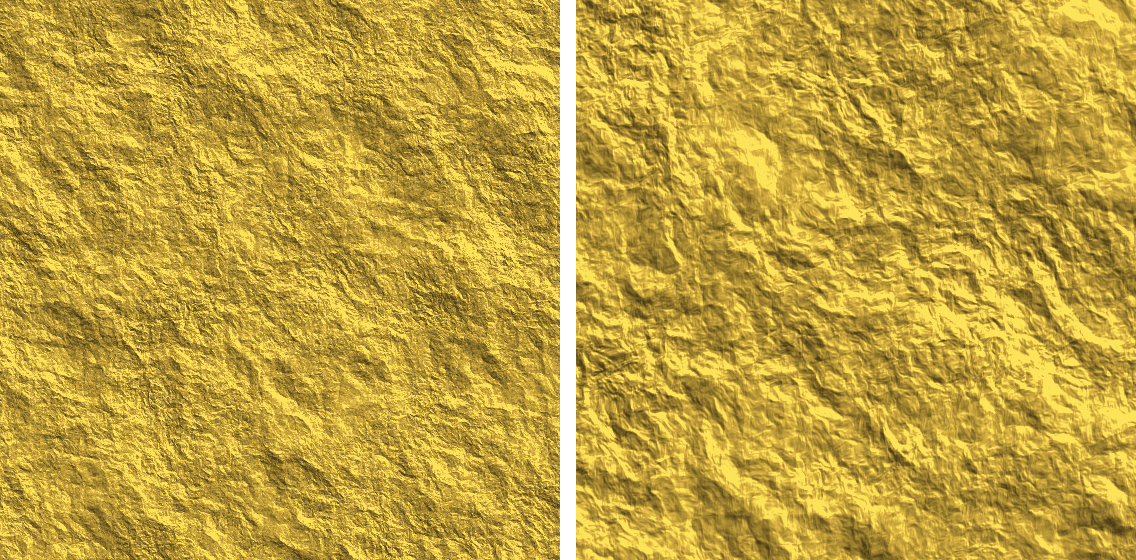
Left, the full canvas; right, a detail of the centre.
This texture is drawn by a Shadertoy shader. Its source:

```glsl
vec2 latticeGradient(vec2 cell) {
    vec3 q = fract(cell.xyx * vec3(0.1031, 0.1030, 0.0973));
    q += dot(q, q.yzx + 33.33);
    float angle = 6.2832 * fract((q.x + q.y) * q.z);
    return vec2(cos(angle), sin(angle));
}

float gradientNoise(vec2 p) {
    vec2 i = floor(p), f = fract(p);
    vec2 u = f * f * f * (f * (f * 6.0 - 15.0) + 10.0);
    vec2 e = vec2(0.0, 1.0);
    float a = dot(latticeGradient(i), f);
    float b = dot(latticeGradient(i + e.yx), f - e.yx);
    float c = dot(latticeGradient(i + e.xy), f - e.xy);
    float d = dot(latticeGradient(i + e.yy), f - e.yy);
    return mix(mix(a, b, u.x), mix(c, d, u.x), u.y);
}

vec2 warp(vec2 p) {
    return vec2(gradientNoise(p + 50.0), gradientNoise(p + 90.0));
}

// Broken rock relief, slightly stretched along the falling diagonal
float relief(vec2 p) {
    p += 0.012 * warp(p * 8.0) + 0.005 * warp(p * 31.0) + 0.0024 * warp(p * 113.0);
    vec2 along = normalize(vec2(0.6, -0.8));
    vec2 q = vec2(dot(p, along) * 0.86, dot(p, vec2(-along.y, along.x)));

    float roughness = 1.0 + 0.7 * gradientNoise(p * 5.0 + 130.0) + 0.6 * gradientNoise(p * 15.0 + 160.0);
    float height = 0.0, frequency = 4.3;
    for (int octave = 0; octave < 8; octave++) {
        float n = gradientNoise(q * frequency + 17.3 * float(octave) + 200.0);
        // Folds alternate between sharp creases and sharp crests
        if (octave > 1) n = (octave % 2 == 1) ? abs(n) : -abs(n);
        float weight = min(1.0, 0.5 + 0.2 * float(octave));
        if (octave > 3) weight *= roughness;
        height += weight * n / frequency;
        frequency *= 1.97;
    }
    return height;
}

// Gold ramp: olive shade to pale yellow highlight
vec3 goldTone(float light) {
    vec3 gold = light * vec3(1.0, 0.82, 0.3);
    return gold + smoothstep(0.85, 1.0, light) * vec3(0.0, 0.08, 0.05);
}

void mainImage(out vec4 fragColor, in vec2 fragCoord) {
    vec2 uv = fragCoord / iResolution.y;

    // Slope facing a light at the upper right
    vec2 lightStep = 0.0006 * normalize(vec2(0.55, 0.83));
    float slope = (relief(uv - lightStep) - relief(uv + lightStep)) / 0.0012;

    // Shadows fade softly, highlights clip
    slope /= 1.0 + 0.08 * max(-slope, 0.0);
    float grain = 0.16 * gradientNoise(uv * 230.0 + 300.0);
    float light = clamp(0.745 + 0.133 * slope + grain, 0.3, 0.99);
    fragColor = vec4(goldTone(light), 1.0);
}
```
